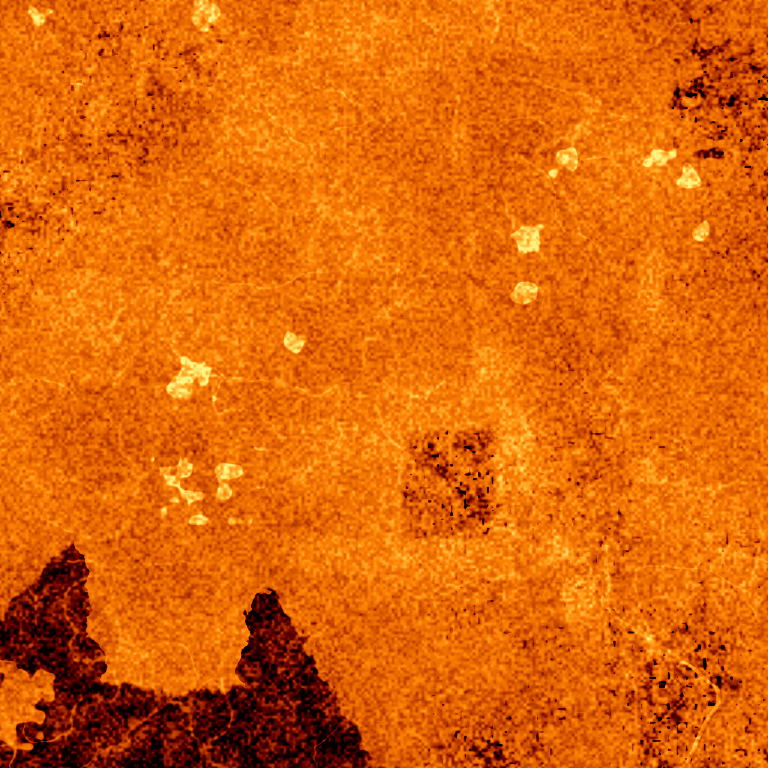
Give the GLSL for this texture, as a WebGL 2 fragment shader.

```glsl
#version 300 es
precision highp float;
// Grainy thermal map of open land: a scalar heat field built from layered
// value noise, soft land parcels, thin veins, hot spots and a cold ragged
// region, then coloured by a ramp from black through orange to pale yellow.

uniform vec2 u_resolution;
out vec4 fragColor;

const int HOT_SPOTS = 9;

float hash(vec2 p) {
    vec3 q = fract(p.xyx * 0.1031);
    q += dot(q, q.yzx + 33.33);
    return fract((q.x + q.y) * q.z);
}

// Value noise; softness 0.5 is smooth, small values give flat blocks.
float noise(vec2 p, float softness) {
    vec2 i = floor(p);
    vec2 f = smoothstep(0.5 - softness, 0.5 + softness, p - i);
    float low = mix(hash(i), hash(i + vec2(1, 0)), f.x);
    float high = mix(hash(i + vec2(0, 1)), hash(i + vec2(1, 1)), f.x);
    return mix(low, high, f.y);
}

float fbm(vec2 p) {
    float sum = 0.0, weight = 0.5;
    for (int i = 0; i < 5; i++) {
        sum += weight * noise(p, 0.5);
        p = mat2(1.6, 1.2, -1.2, 1.6) * p + 37.0;
        weight *= 0.5;
    }
    return sum;
}

// Soft-edged rectangle, 1 inside.
float parcel(vec2 p, vec2 centre, vec2 halfSize) {
    vec2 d = abs(p - centre) - halfSize;
    return 1.0 - smoothstep(-0.006, 0.006, max(d.x, d.y));
}

// Ragged round spot, 1 inside.
float spot(vec2 p, vec2 centre, float radius) {
    float ragged = (noise(p * 75.0 + 11.0, 0.5) - 0.5) * radius * 1.3;
    return 1.0 - smoothstep(radius * 0.7, radius, length(p - centre) + ragged);
}

// Thin broken lines along the mid level of a warped noise field.
float veins(vec2 p, float scale, float width) {
    vec2 warp = vec2(fbm(p * 9.0 + 5.0), fbm(p * 9.0 + 71.0)) * 0.13;
    vec2 q = (p + warp) * scale;
    float line = 1.0 - smoothstep(0.0, width * scale, abs(noise(q, 0.5) - 0.5));
    return line * smoothstep(0.4, 0.7, noise(p * 8.0 + scale, 0.5));
}

// Triangle profile with its own slope on each side.
float tent(float x, float peak, float height, float leftSlope, float rightSlope) {
    float d = x - peak;
    return height - max(-d * leftSlope, d * rightSlope);
}

// Cold region along the lower left, 1 inside.
float coldLand(vec2 p) {
    vec2 q = p + (vec2(fbm(p * 22.0 + 3.0), fbm(p * 22.0 + 50.0)) - 0.48) * 0.07;
    float top = max(tent(q.x, 0.1, 0.29, 1.0, 6.0), tent(q.x, 0.34, 0.25, 6.0, 1.6));
    top = max(top, min(0.1, tent(q.x, 0.34, 0.25, 0.1, 1.6)));
    float cold = smoothstep(-0.006, 0.006, top - q.y);
    return cold * (1.0 - spot(p, vec2(0.01, 0.09), 0.055));
}

// Winding road in the lower right, 1 on the line.
float road(vec2 p) {
    float bend = 1.0 - smoothstep(0.09, 0.22, p.y);
    float x = 0.785 + 0.15 * bend - 0.04 * (1.0 - smoothstep(0.0, 0.08, p.y));
    x += (fbm(vec2(p.y * 18.0, 4.0)) - 0.48) * 0.04;
    float width = 0.004 + 0.006 * bend * (1.0 - bend);
    return (1.0 - smoothstep(width * 0.4, width, abs(p.x - x))) * step(p.y, 0.29);
}

vec3 heatRamp(float heat) {
    vec3 ramp[7] = vec3[7](vec3(0.02, 0.0, 0.0), vec3(0.4, 0.0, 0.0),
        vec3(0.72, 0.22, 0.0), vec3(0.89, 0.39, 0.0), vec3(0.99, 0.51, 0.02),
        vec3(1.0, 0.7, 0.2), vec3(1.0, 0.95, 0.5));
    float level = clamp(heat, 0.0, 5.999);
    int i = int(level);
    return mix(ramp[i], ramp[i + 1], fract(level));
}

void main() {
    vec2 p = gl_FragCoord.xy / u_resolution;

    // Broad warmth and rectangular land use
    float heat = 3.3 + (fbm(p * 5.0 + 20.0) - 0.48) * 2.0;
    heat += (noise(p * vec2(9.0, 7.0) + 60.0, 0.08) - 0.5) * 0.45;
    heat += (noise(p * vec2(17.0, 21.0) + 90.0, 0.1) - 0.5) * 0.3;
    heat += 0.5 * parcel(p, vec2(0.52, 0.275), vec2(0.15, 0.025));
    heat += 0.6 * parcel(p, vec2(0.67, 0.41), vec2(0.024, 0.055));
    heat += 1.1 * parcel(p, vec2(0.755, 0.22), vec2(0.021, 0.027));
    float dryField = parcel(p, vec2(0.585, 0.37), vec2(0.06, 0.07));
    float shade = max(dryField, spot(p, vec2(0.99, 0.87), 0.1));
    heat -= 0.7 * shade;

    // Rough ground: more contrast, dark clumps and black specks
    float slope = smoothstep(0.62, 1.0, p.x * 0.6 + (1.0 - p.y) * 0.6);
    float ridge = 1.0 - smoothstep(0.05, 0.2, abs(p.y - p.x * 0.9 - 0.72));
    float rough = max(max(slope, ridge * 0.7), shade) * smoothstep(0.3, 0.65, fbm(p * 8.0 + 9.0));
    heat -= rough * 1.7 * smoothstep(0.45, 0.75, fbm(p * 45.0));
    heat -= (0.5 + 2.5 * rough) * smoothstep(0.8, 0.95, noise(p * 170.0 + 7.0, 0.5));

    // Streams and road
    float lines = max(veins(p, 8.0, 0.004), veins(p + 3.0, 15.0, 0.003));
    heat += 0.75 * lines;
    heat = mix(heat, 4.4, 0.85 * road(p));

    // Cold region, faintly crossed by the same streams
    float coldHeat = 0.7 + (fbm(p * 40.0 + 13.0) - 0.48) * 2.2 + lines * 1.3;
    heat = mix(heat, coldHeat, coldLand(p));

    // Hot spots
    float glow = spot(p, vec2(0.245, 0.5), 0.03);
    float cluster = smoothstep(0.5, 0.62, noise(p * 62.0 + 31.0, 0.5));
    glow = max(glow, cluster * spot(p, vec2(0.27, 0.37), 0.062));
    for (int i = 0; i < HOT_SPOTS; i++) {
        float k = float(i);
        vec2 centre = vec2(1.0 - 0.4 * hash(vec2(k, 3.0)), 0.6 + 0.2 * hash(vec2(k, 8.0)));
        centre = i % 3 == 0 ? vec2(hash(vec2(k, 5.0)), 0.5 + 0.5 * hash(vec2(k, 6.0))) : centre;
        glow = max(glow, spot(p, centre, mix(0.007, 0.022, hash(vec2(k, 12.0)))));
    }
    heat += 2.0 * glow;

    // Fine grain
    float grain = noise(p * 256.0, 0.5) + 0.5 * noise(p * 190.0 + 41.0, 0.5) - 0.75;
    heat += grain * (1.9 + 0.8 * rough);

    fragColor = vec4(heatRamp(heat), 1.0);
}
```
